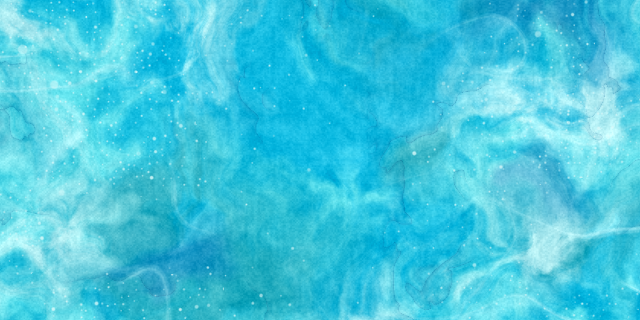
Write a Shadertoy shader that draws this background.

```glsl
// Turquoise watercolour wash with pale clouds, flowing wisps, stains and white spatter.
#define SATURATED vec3(0.07, 0.74, 0.89)
#define AQUA vec3(0.30, 0.85, 0.91)
#define TEAL vec3(0.13, 0.67, 0.74)
#define DEEP vec3(0.07, 0.57, 0.76)
#define PALE vec3(0.70, 0.93, 0.95)
#define LILAC vec3(0.42, 0.72, 0.88)
#define WARP 0.50
#define WISP_STRENGTH 0.55
#define STAIN_STRENGTH 0.10
#define GRAIN 0.085
#define MOTTLE 0.30
#define SPATTER 0.85

float hash(vec2 p) {
    return fract(sin(dot(p, vec2(127.1, 311.7))) * 43758.5453);
}

float noise(vec2 p) {
    vec2 i = floor(p), f = fract(p);
    f = f * f * f * (f * (f * 6.0 - 15.0) + 10.0);
    return mix(mix(hash(i), hash(i + vec2(1, 0)), f.x),
               mix(hash(i + vec2(0, 1)), hash(i + vec2(1, 1)), f.x), f.y);
}

float fbm(vec2 p, int octaves) {
    float sum = 0.0, amp = 0.5, total = 0.0;
    for (int i = 0; i < octaves; i++) {
        sum += amp * noise(p);
        total += amp;
        p = mat2(1.6, 1.2, -1.2, 1.6) * p + 7.3;
        amp *= 0.55;
    }
    return sum / total;
}

// Soft elliptical pool of pigment
float pool(vec2 p, vec2 centre, vec2 radius) {
    vec2 d = (p - centre) / radius;
    return exp(-dot(d, d));
}

// Veils with one crisp border, plus fine strands of varying width
float wisps(vec2 p, float soft) {
    float sum = 0.0;
    for (int i = 0; i < 5; i++) {
        vec2 seed = vec2(13.7, 5.9) * float(i + 1);
        vec2 q = p + 0.10 * vec2(noise(p * 4.0 + seed), noise(p * 4.0 - seed));
        float d = fbm(q * vec2(1.7, 2.3) + seed, 2) - 0.5;
        float patchy = smoothstep(0.40, 0.66, noise(p * 2.6 - seed));
        float veil = smoothstep(-soft, soft, d) * exp(-max(d, 0.0) * 22.0);
        float width = 0.010 * noise(p * 5.0 + seed);
        float strand = 1.0 - smoothstep(width, width + 2.0 * soft, abs(d));
        sum += patchy * (0.55 * veil + 0.55 * strand);
    }
    return min(sum, 1.3);
}

// Round droplets, one per occupied grid cell
float spatter(vec2 p, float cells, float share, float size, float px) {
    vec2 id = floor(p * cells);
    float pick = hash(id + cells);
    vec2 jitter = 0.25 + 0.5 * vec2(hash(id + 3.1), hash(id + 8.7));
    float radius = size * mix(0.4, 1.0, hash(id + 5.3));
    float d = length(p - (id + jitter) / cells) - radius;
    return step(pick, share) * (1.0 - smoothstep(-px, px, d)) * mix(0.4, 1.0, hash(id + 9.2));
}

void mainImage(out vec4 fragColor, in vec2 fragCoord) {
    vec2 p = fragCoord / iResolution.y;
    float px = 1.0 / iResolution.y;

    // Warped domain and cloud layers
    vec2 q = p + WARP * (vec2(fbm(p * 2.4 + 3.0, 4), fbm(p * 2.4 + 17.0, 4)) - 0.5);
    float cloud = fbm(q * 3.0 + 1.7, 5);
    float puff = fbm(q * 4.2 + 23.0, 5);
    float mottle = fbm(q * 11.0 + 41.0, 5);
    float granules = fbm(p * 42.0 + 5.0, 3);
    float side = smoothstep(0.25, 0.90, abs(q.x - 1.02));

    // Saturated middle opening into aqua
    float aqua = 0.30 + 2.6 * (cloud - 0.5) + 1.5 * (mottle - 0.5) + 0.5 * side;
    aqua += 0.6 * pool(q, vec2(1.0, 0.40), vec2(0.45, 0.09));
    vec3 col = mix(SATURATED, AQUA, clamp(aqua, 0.0, 1.1));

    // Teal and deep blue pools
    float teal = pool(q, vec2(0.38, 0.48), vec2(0.22, 0.18))
               + pool(q, vec2(0.60, 0.15), vec2(0.36, 0.19))
               + pool(q, vec2(1.30, 0.49), vec2(0.17, 0.10))
               + pool(q, vec2(1.38, 0.96), vec2(0.40, 0.12))
               + pool(q, vec2(1.80, 0.22), vec2(0.26, 0.16));
    col = mix(col, TEAL, clamp(1.3 * teal * smoothstep(0.28, 0.60, puff), 0.0, 0.95));
    float deep = pool(q, vec2(0.46, 0.26), vec2(0.16, 0.12))
               + pool(q, vec2(1.66, 0.37), vec2(0.13, 0.10))
               + pool(q, vec2(1.70, 0.97), vec2(0.32, 0.13))
               + pool(q, vec2(0.10, 0.01), vec2(0.34, 0.08));
    col = mix(col, DEEP, clamp(1.2 * deep * smoothstep(0.65, 0.38, cloud), 0.0, 0.9));
    col = mix(col, LILAC, 0.5 * pool(q, vec2(1.92, 0.80), vec2(0.16, 0.20)));

    // Pale clouds
    float pale = pool(q, vec2(0.30, 0.86), vec2(0.55, 0.19)) * smoothstep(0.88, 0.85, q.x)
               + 0.85 * pool(q, vec2(0.10, 0.30), vec2(0.20, 0.28))
               + pool(q, vec2(1.76, 0.64), vec2(0.34, 0.20))
               + 0.9 * pool(q, vec2(1.66, 0.18), vec2(0.24, 0.14))
               + 0.6 * pool(q, vec2(1.22, 0.02), vec2(0.24, 0.10));
    pale *= smoothstep(0.32, 0.60, 0.65 * puff + 0.35 * mottle);
    col = mix(col, PALE, clamp(1.3 * pale, 0.0, 0.92));

    // Wisps and dried pigment rims
    col = mix(col, PALE + 0.04, WISP_STRENGTH * mix(0.25, 1.0, side) * wisps(p, max(0.004, px)));
    float rim = fbm(q * 3.4 + 61.0, 4) - 0.52;
    float rimMask = smoothstep(0.48, 0.70, noise(p * 3.0 + 9.0));
    float dried = exp(-abs(rim) / 0.006) + 0.9 * step(0.0, rim) * exp(-max(rim, 0.0) / 0.05);
    col *= 1.0 - STAIN_STRENGTH * rimMask * dried * vec3(1.5, 0.9, 0.6);

    // Mottled pigment and paper tooth, with a faint vertical drag
    col += MOTTLE * (mottle - 0.5 + 0.45 * (granules - 0.5)) * vec3(1.1, 0.6, 0.42);
    float tooth = noise(p * 210.0) + 0.6 * noise(p * vec2(90.0, 24.0)) - 0.8;
    col += GRAIN * tooth * vec3(1.0, 0.72, 0.6);

    // Spatter, denser toward the sides
    float zone = (0.12 + 0.88 * side) * smoothstep(0.35, 0.60, noise(p * 3.5 + 31.0));
    float drops = spatter(p, 46.0, 0.45 * zone, 0.0034, px)
                + spatter(p + 0.37, 23.0, 0.28 * zone, 0.0060, px)
                + 0.7 * spatter(p + 0.71, 6.0, 0.18 * side, 0.0160, px);
    col = mix(col, vec3(0.86, 0.98, 0.98), SPATTER * min(drops, 1.0));

    fragColor = vec4(clamp(col, 0.0, 1.0), 1.0);
}
```
